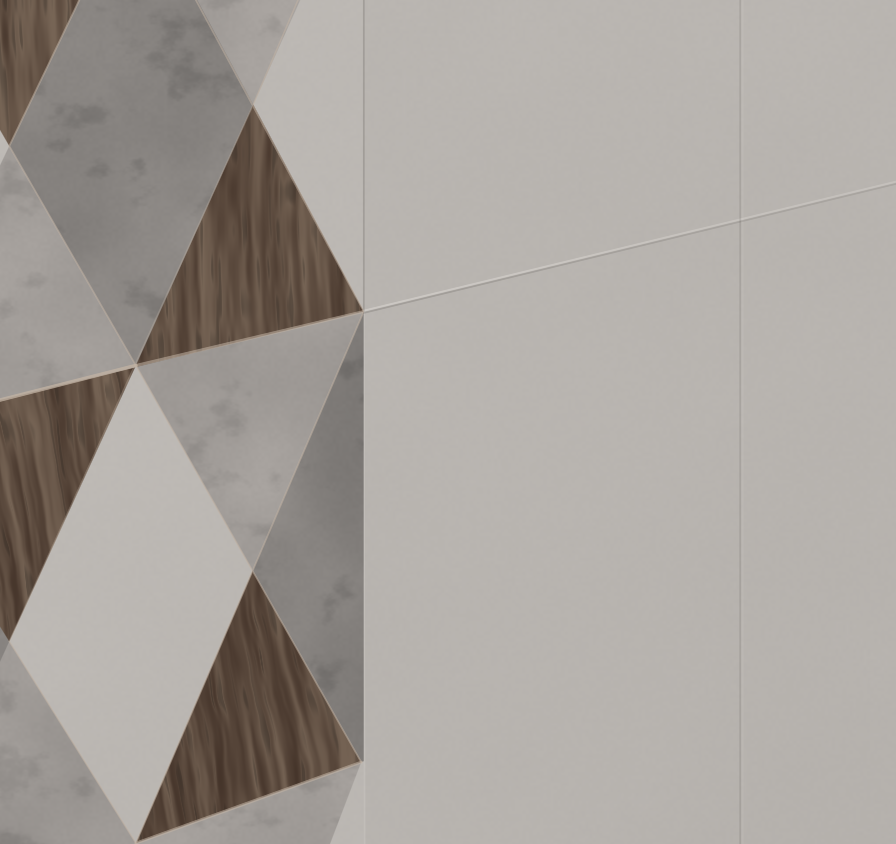
Reproduce this texture procedurally as a Shadertoy shader.

```glsl
const vec3 PLAIN = vec3(0.722, 0.706, 0.688);
const vec3 CREAM = vec3(0.76, 0.70, 0.64);

float hash(vec2 p) {
    vec3 q = fract(p.xyx * 0.1031);
    q += dot(q, q.yzx + 33.33);
    return fract((q.x + q.y) * q.z);
}

float noise(vec2 p) {
    vec2 i = floor(p), f = fract(p);
    f = f * f * (3.0 - 2.0 * f);
    return mix(mix(hash(i), hash(i + vec2(1, 0)), f.x),
               mix(hash(i + vec2(0, 1)), hash(i + vec2(1, 1)), f.x), f.y);
}

float fbm(vec2 p) {
    float sum = 0.0, amp = 0.5;
    for (int i = 0; i < 5; i++) {
        sum += amp * noise(p);
        p = p * 2.03 + 17.3;
        amp *= 0.5;
    }
    return sum;
}

// Coverage of the half plane above the line from a to b
float above(vec2 p, vec2 a, vec2 b, float px) {
    vec2 d = normalize(b - a), q = p - a;
    return smoothstep(-px, px, d.x * q.y - d.y * q.x);
}

// Thin line between a and b
float seam(vec2 p, vec2 a, vec2 b, float width, float px) {
    vec2 q = p - a, d = b - a;
    float dist = length(q - d * clamp(dot(q, d) / dot(d, d), 0.0, 1.0));
    return 1.0 - smoothstep(width, width + 1.5 * px, dist);
}

vec3 concrete(vec2 p, float tone, float mottling) {
    float cloud = fbm(p * 9.0) - 0.48;
    float stain = smoothstep(0.56, 0.78, fbm(p * vec2(22.0, 30.0) + 40.0));
    float grain = noise(p * 260.0) - 0.5;
    float shade = tone + mottling * (0.13 * cloud - 0.07 * stain) + 0.012 * grain;
    return shade * vec3(1.025, 0.995, 0.97);
}

vec3 wood(vec2 p, float lean, float waviness) {
    p.x += lean * p.y + waviness * (fbm(p * vec2(7.0, 3.0)) - 0.5);
    float bands = noise(p * vec2(38.0, 2.5));
    float fibres = noise(p * vec2(125.0, 6.0));
    float pores = noise(p * vec2(240.0, 22.0));
    float t = 0.35 * bands + 0.4 * fibres + 0.25 * pores;
    vec3 col = mix(vec3(0.27, 0.205, 0.165), vec3(0.465, 0.395, 0.335), smoothstep(0.15, 0.85, t));
    return col * (1.0 - 0.22 * smoothstep(0.68, 0.95, pores));
}

vec3 plainTile(vec2 p) {
    float cloud = fbm(p * vec2(3.0, 4.0)) - 0.48;
    float fine = noise(p * 240.0) - 0.5;
    return PLAIN + 0.018 * cloud + 0.007 * fine + 0.012 * (p.y - 0.5) - 0.008 * (p.x - 0.5);
}

void mainImage(out vec4 fragColor, in vec2 fragCoord) {
    vec2 p = fragCoord / iResolution.y;
    float px = 0.8 / iResolution.y;

    // Corners where the pattern's diagonals meet
    vec2 A = vec2(0.431, 0.631), B = vec2(0.161, 0.567), C = vec2(0.300, 0.876);
    vec2 D = vec2(0.300, 0.323), E = vec2(0.428, 0.097), F = vec2(0.161, 0.001);
    vec2 G = vec2(0.011, 0.827), H = vec2(0.011, 0.240);
    vec2 topLeft = vec2(0.094, 1.0), topMid = vec2(0.232, 1.0), topRight = vec2(0.353, 1.0);
    vec2 rowLeft = vec2(0.0, 0.526), rowRight = vec2(1.062, 0.784), foot = vec2(0.391, 0.0);
    float joint = 0.877;

    // Materials
    vec3 plain = plainTile(p);
    vec3 pale = plain + 0.012;
    vec3 midGrey = concrete(p, 0.615, 0.75);
    vec3 darkGrey = concrete(p + 3.7, 0.525, 0.8);
    vec3 uprightWood = wood(p, 0.04, 0.025);
    vec3 leaningWood = wood(p + 5.1, 0.16, 0.06);

    // Upper row
    float rise = above(p, B, C, px);
    float leftEdge = above(p, G, topLeft, px);
    vec3 upper = mix(mix(uprightWood, darkGrey, rise), mix(pale, midGrey, rise), above(p, C, A, px));
    upper = mix(upper, uprightWood, leftEdge);
    upper = mix(mix(midGrey, pale, leftEdge), upper, above(p, G, B, px));

    // Lower row
    float leftRise = above(p, H, B, px);
    float rightRise = above(p, F, A, px);
    vec3 shadedGrey = darkGrey * (1.0 - 0.06 * smoothstep(0.33, 0.43, p.x));
    vec3 lower = mix(leaningWood, mix(pale, leaningWood, leftRise), rightRise);
    lower = mix(lower, mix(shadedGrey, midGrey, rightRise), above(p, B, E, px));
    lower = mix(mix(midGrey * 0.96, darkGrey, leftRise), lower, above(p, H, F, px));
    lower = mix(mix(pale, midGrey, above(p, foot, E, px)), lower, above(p, F, E, px));

    vec3 col = mix(lower, upper, above(p, rowLeft, A, px));

    // Pale joints along the diagonals
    float line = max(seam(p, G, topLeft, 0.0004, px), seam(p, H, C, 0.0002, px) * 0.6);
    line = max(line, max(seam(p, C, topRight, 0.0002, px), seam(p, topMid, A, 0.0003, px)));
    line = max(line, max(seam(p, G, B, 0.0003, px), seam(p, B, E, 0.0003, px)));
    line = max(line, max(seam(p, F, A, 0.0003, px), seam(p, H, F, 0.0002, px)));
    col = mix(col, CREAM, 0.5 * line);
    col = mix(col, CREAM, 0.75 * seam(p, rowLeft, B, 0.0014, px));
    col = mix(col, CREAM, 0.55 * max(seam(p, B, A, 0.001, px), seam(p, F, E, 0.001, px)));

    // Plain wall with its joints
    col = mix(col, plain, smoothstep(-px, px, p.x - A.x));
    float columnShade = seam(p, vec2(A.x, A.y), vec2(A.x, 1.0), 0.0003, px);
    float columnLight = seam(p, vec2(A.x + 0.001, 0.0), A, 0.0003, px);
    float jointShade = seam(p, vec2(joint, 0.0), vec2(joint, 1.0), 0.0003, px);
    float jointLight = seam(p, vec2(joint + 0.003, 0.0), vec2(joint + 0.003, 1.0), 0.0003, px);
    vec2 drop = vec2(0.0, 0.0018);
    float fade = mix(1.0, 0.65, smoothstep(A.x, rowRight.x, p.x));
    col -= 0.10 * columnShade + 0.065 * jointShade;
    col += 0.035 * columnLight + 0.015 * jointLight;
    col -= 0.09 * fade * seam(p, A - drop, rowRight - drop, 0.0003, px);
    col += 0.075 * fade * seam(p, A + drop * 0.5, rowRight + drop * 0.5, 0.0004, px);

    fragColor = vec4(clamp(col, 0.0, 1.0), 1.0);
}
```
